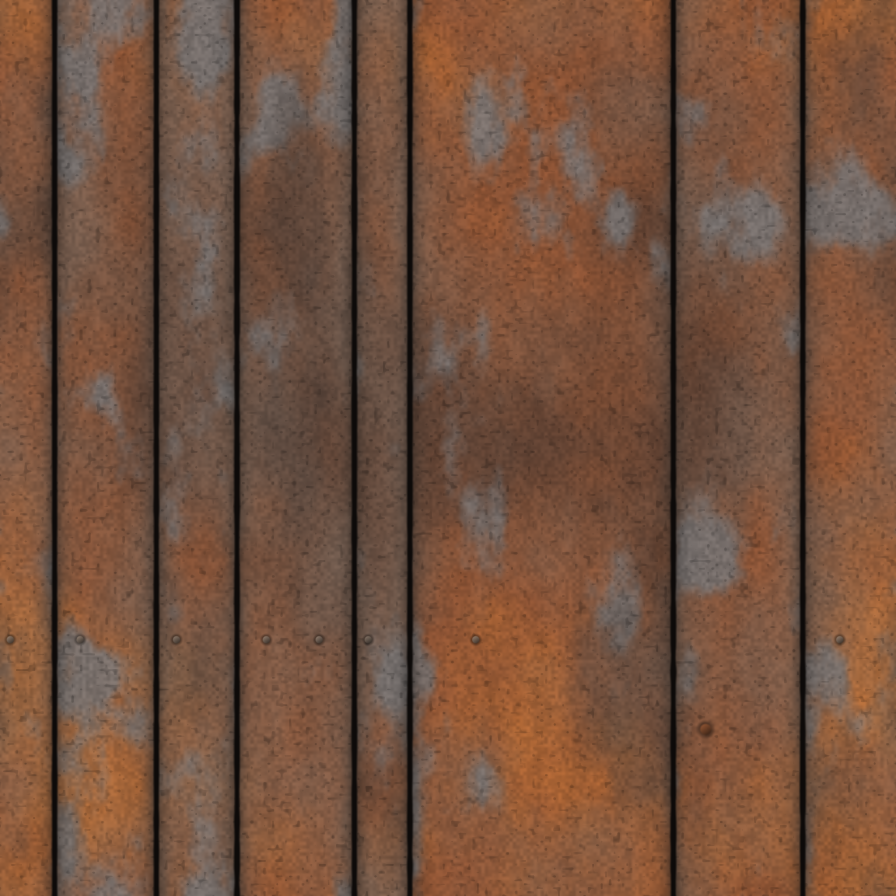
A three.js fragment shader for this texture:

```glsl
// Rusted steel cladding: seven upright panels of unequal width, split by dark
// seams, with bare grey patches, soft edge shade, fine grain and a rivet row.
// Seams give each panel its bounds and seed; wrapped noise makes the wear.
varying vec2 vUv;

const float TAU = 6.283185;
// Seam positions in order; the last is the first one wrapped round
const vec4 SEAMS_A = vec4(0.061, 0.1745, 0.2645, 0.3955);
const vec4 SEAMS_B = vec4(0.4575, 0.7515, 0.8960, 1.061);
const float SEAM_HALF = 0.0029;
const float SEAM_SOFT = 0.0018;
const float SHADE_REACH = 0.008;
const float RIVET_ROW = 0.286;
const float RIVET_RADIUS = 0.0050;
const float LOOSE_RIVET_Y = 0.186;

const vec3 RUST_DARK = vec3(0.38, 0.26, 0.20);
const vec3 RUST_MID = vec3(0.55, 0.325, 0.205);
const vec3 RUST_BRIGHT = vec3(0.72, 0.42, 0.20);
const vec3 VEIL = vec3(0.47, 0.39, 0.34);
const vec3 STEEL = vec3(0.46, 0.45, 0.45);
const vec3 SOOT = vec3(0.28, 0.24, 0.22);
const vec3 SEAM_BLACK = vec3(0.05, 0.04, 0.035);

float hash(vec2 p) {
  return fract(sin(dot(p, vec2(12.9898, 78.233))) * 43758.5);
}

// Value noise that wraps after "period" cells
float noise(vec2 p, vec2 period, float seed) {
  vec2 i = floor(p), f = fract(p);
  f = f * f * (3.0 - 2.0 * f);
  vec2 a = mod(i, period) + seed;
  vec2 b = mod(i + 1.0, period) + seed;
  return mix(mix(hash(a), hash(vec2(b.x, a.y)), f.x),
             mix(hash(vec2(a.x, b.y)), hash(b), f.x), f.y);
}

float fbm(vec2 uv, vec2 cells, float seed) {
  float sum = 0.0, amp = 0.5;
  for (int i = 0; i < 5; i++) {
    sum += amp * noise(uv * cells, cells, seed);
    cells *= 2.0;
    seed += 17.0;
    amp *= 0.5;
  }
  return sum / 0.97;
}

float band(float y, float centre, float width) {
  float d = (y - centre) / width;
  return exp(-d * d);
}

// Domed head lit from the upper left, set in a dark ring
vec3 addRivet(vec3 col, vec2 d, float radius, vec3 head, float amount) {
  float r = length(d) / radius;
  float light = 0.85 + 0.45 * dot(d / radius, vec2(-0.6, 0.8));
  col *= 1.0 - 0.45 * amount * (1.0 - smoothstep(0.8, 1.6, r));
  return mix(col, head * light, amount * (1.0 - smoothstep(0.6, 1.0, r)));
}

void main() {
  vec2 uv = vUv;

  // Find the bounds and index of the panel
  float x = uv.x < SEAMS_A.x ? uv.x + 1.0 : uv.x;
  float left = SEAMS_A.x, right = SEAMS_B.w, panel = 0.0;
  for (int i = 0; i < 4; i++) {
    vec2 seams = vec2(SEAMS_A[i], SEAMS_B[i]);
    for (int k = 0; k < 2; k++) {
      float s = seams[k];
      if (s <= x) { left = max(left, s); panel += 1.0; }
      else right = min(right, s);
    }
  }
  float width = right - left;
  float edge = min(x - left, right - x);
  float narrow = 1.0 - smoothstep(0.10, 0.24, width);
  float seed = panel * 13.0 + 5.0;

  // Broad rust tone, brighter low on the wall
  float tone = 0.54 + 1.6 * (fbm(uv, vec2(5.0, 4.0), 3.0) - 0.5)
             + 0.15 * cos(TAU * (uv.y - 0.12)) + 0.06 * cos(2.0 * TAU * (uv.x - 0.05));
  vec3 col = mix(RUST_DARK, RUST_MID, smoothstep(0.0, 0.55, tone));
  col = mix(col, RUST_BRIGHT, smoothstep(0.5, 1.1, tone));

  // Dull veil, stronger on narrow panels and along edges
  float cloud = fbm(uv, vec2(13.0, 8.0), seed + 60.0);
  float veil = 0.10 + 0.24 * narrow + 1.2 * (cloud - 0.5) + 0.6 * exp(-edge / 0.013);
  col = mix(col, VEIL, clamp(veil, 0.0, 0.8));

  // Bare steel patches gathered in two bands, and faint sooty stains
  float bands = band(uv.y, 0.85, 0.11) + band(uv.y, 0.22, 0.11);
  float patches = fbm(uv, vec2(13.0, 8.0), seed) + 0.12 * bands + 0.05 * narrow - 0.06;
  col = mix(col, STEEL, 0.85 * smoothstep(0.61, 0.79, patches));
  float stain = fbm(uv, vec2(9.0, 4.0), seed + 130.0);
  col = mix(col, SOOT, 0.45 * smoothstep(0.60, 0.82, stain));

  // Fine grain, pits and faint upright streaks
  float grain = noise(uv * 256.0, vec2(256.0), 2.0) - 0.5;
  float pits = noise(uv * vec2(210.0, 230.0), vec2(210.0, 230.0), 9.0);
  float streak = noise(uv * vec2(90.0, 9.0), vec2(90.0, 9.0), 31.0) - 0.5;
  col *= 1.0 + 0.20 * grain + 0.06 * streak - 0.18 * smoothstep(0.70, 0.98, pits);

  // Rivets: one or two per panel, and one loose below the row
  float loose = step(5.5, panel) * step(panel, 6.5);
  vec3 head = mix(vec3(0.49, 0.43, 0.38), vec3(0.50, 0.29, 0.17), loose);
  vec2 at = vec2(left + width * 0.25, mix(RIVET_ROW, LOOSE_RIVET_Y, loose));
  col = addRivet(col, vec2(x, uv.y) - at, RIVET_RADIUS * (1.0 + 0.5 * loose), head, 0.8);
  float second = step(0.12, width) * step(width, 0.2) * (1.0 - loose);
  at.x = left + width * 0.70;
  col = addRivet(col, vec2(x, uv.y) - at, RIVET_RADIUS, head, 0.8 * second);

  // Soft edge shade and the black seam with a slightly worn outline
  col *= 1.0 - 0.50 * exp(-edge / SHADE_REACH);
  float wear = 0.0009 * (noise(uv * vec2(8.0, 60.0), vec2(8.0, 60.0), 47.0) - 0.5);
  float seam = 1.0 - smoothstep(SEAM_HALF - SEAM_SOFT, SEAM_HALF + SEAM_SOFT, edge + wear);
  gl_FragColor = vec4(mix(col, SEAM_BLACK, seam), 1.0);
}
```
